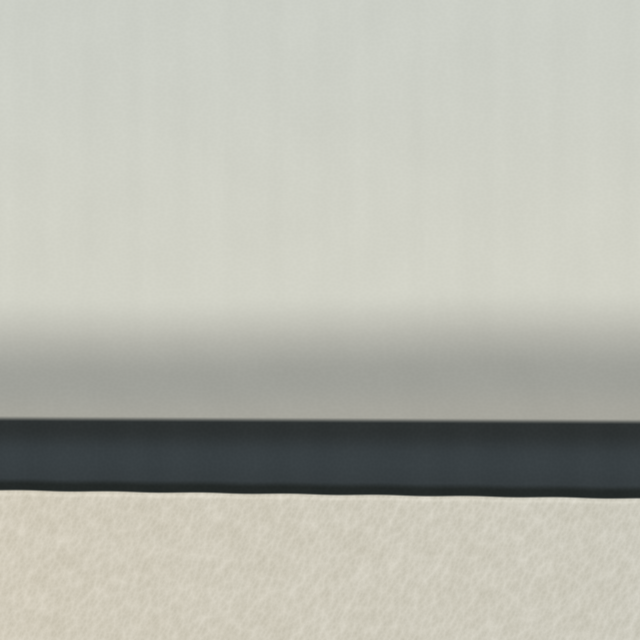
Give the GLSL for this texture, as a Shadertoy shader.

```glsl
// Pale plate with a soft shadow, resting on a dark rail above fibrous cream paper.

vec2 hash2(vec2 p) {
    vec3 q = fract(p.xyx * vec3(0.1031, 0.1030, 0.0973));
    q += dot(q, q.yzx + 33.33);
    return fract((q.xx + q.yz) * q.zy);
}

// Cellular noise: distance to the nearest scattered point, centred near zero
float cells(vec2 p) {
    vec2 cell = floor(p), local = fract(p);
    float nearest = 2.0;
    for (int j = -1; j <= 1; j++) {
        for (int i = -1; i <= 1; i++) {
            vec2 offset = vec2(i, j);
            vec2 toPoint = offset + hash2(cell + offset + 40.0) - local;
            nearest = min(nearest, dot(toPoint, toPoint));
        }
    }
    return sqrt(nearest) - 0.47;
}

// Layered sines: broad, irregular mottling
float mottle(vec2 p) {
    float sum = 0.0, amplitude = 0.5;
    for (int i = 0; i < 4; i++) {
        sum += amplitude * sin(p.x + 1.7 * sin(p.y)) * sin(p.y + 1.3 * sin(p.x * 0.8));
        p = mat2(1.5, 1.1, -1.1, 1.5) * p + 2.3;
        amplitude *= 0.6;
    }
    return sum;
}

vec3 plate(vec2 uv) {
    vec3 color = mix(vec3(0.822, 0.825, 0.780), vec3(0.800, 0.812, 0.778),
                     smoothstep(0.55, 1.0, uv.y));

    // Shadow deepens in two stages, then warms slightly near the rail
    float y = uv.y + 0.006 * sin(uv.x * 5.0 + 0.6);
    color = mix(color, vec3(0.725, 0.725, 0.688), 1.0 - smoothstep(0.465, 0.545, y));
    color = mix(color, vec3(0.625, 0.630, 0.602), 1.0 - smoothstep(0.415, 0.495, y));
    color += vec3(0.030, 0.022, 0.015) * (1.0 - smoothstep(0.345, 0.405, y));

    // Faint vertical streaks, clouds and fine grain
    float streaks = sin(uv.x * 83.0 + sin(uv.x * 31.0)) + 0.6 * sin(uv.x * 171.0);
    color += 0.0025 * streaks * smoothstep(0.40, 0.65, uv.y);
    color += 0.007 * mottle(uv * vec2(21.0, 16.0));
    return color + 0.014 * cells(uv * vec2(150.0, 190.0));
}

vec3 rail(vec2 uv, float top, float bottom) {
    float height = (uv.y - bottom) / (top - bottom);
    vec3 color = mix(vec3(0.215, 0.240, 0.250), vec3(0.178, 0.195, 0.196),
                     smoothstep(0.55, 0.88, height));
    color += vec3(0.010, 0.013, 0.015) * exp(-pow((height - 0.43) / 0.20, 2.0));

    // Darker lip along the lower side
    color = mix(vec3(0.142, 0.160, 0.155), color, smoothstep(0.08, 0.18, height));
    color += 0.003 * sin(uv.x * 70.0 + sin(uv.x * 27.0));
    return color + 0.013 * cells(uv * 180.0);
}

vec3 paper(vec2 uv) {
    vec3 color = mix(vec3(0.825, 0.800, 0.735), vec3(0.805, 0.795, 0.745), uv.x);
    vec2 slanted = vec2(uv.x - 0.45 * uv.y, uv.y + 0.2 * uv.x);
    float fibres = cells(slanted * vec2(125.0, 62.0));
    float flecks = cells(slanted * vec2(48.0, 28.0) + 17.0);
    color += vec3(1.0, 1.0, 1.1) * (0.050 * fibres + 0.030 * flecks);
    color += vec3(0.012, 0.013, 0.016) * mottle(uv * 38.0);
    return color + 0.025 * cells(uv * 200.0 + 9.0);
}

void mainImage(out vec4 fragColor, in vec2 fragCoord) {
    vec2 uv = fragCoord / iResolution.xy;
    float pixel = 1.0 / iResolution.y;

    // Both rail edges tilt gently downward to the right
    float top = 0.346 - 0.005 * uv.x;
    float bottom = 0.234 - 0.013 * uv.x + 0.0006 * sin(uv.x * 45.0);

    float topBlur = max(0.005, pixel);
    float bottomBlur = max(0.0022, pixel);
    vec3 color = mix(rail(uv, top, bottom), plate(uv),
                     smoothstep(-topBlur, topBlur, uv.y - top));
    color = mix(paper(uv), color,
                smoothstep(-bottomBlur, bottomBlur, uv.y - bottom));

    // Thin bright rim where the paper meets the rail
    color += 0.035 * exp(-pow((uv.y - bottom + 0.006) / 0.003, 2.0));
    fragColor = vec4(clamp(color, 0.0, 1.0), 1.0);
}
```
